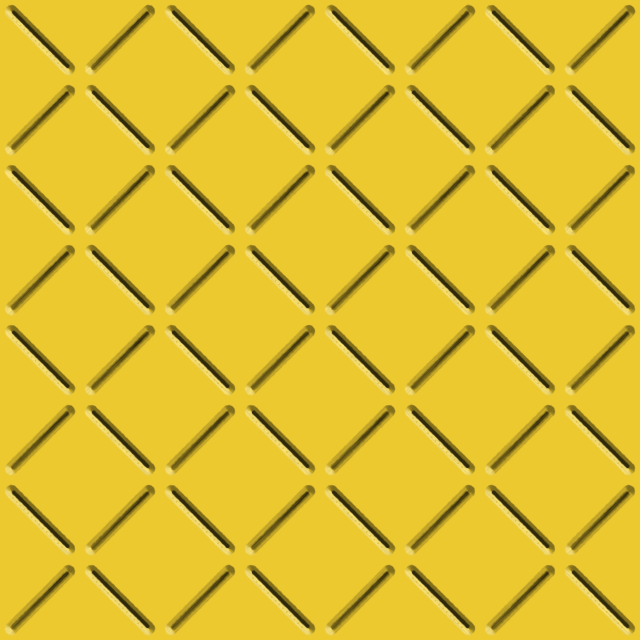
Reproduce this pattern procedurally as a Shadertoy shader.

```glsl
vec2 hashGradient(vec2 lattice) {
    vec3 h = fract(lattice.xyx * vec3(0.1031, 0.1030, 0.0973));
    h += dot(h, h.yzx + 33.33);
    float angle = 6.2832 * fract((h.x + h.y) * h.z);
    return vec2(cos(angle), sin(angle));
}

float gradientNoise(vec2 p) {
    vec2 i = floor(p), f = p - i;
    vec2 u = f * f * f * (f * (f * 6.0 - 15.0) + 10.0);
    float a = dot(hashGradient(i), f);
    float b = dot(hashGradient(i + vec2(1, 0)), f - vec2(1, 0));
    float c = dot(hashGradient(i + vec2(0, 1)), f - vec2(0, 1));
    float d = dot(hashGradient(i + vec2(1, 1)), f - vec2(1, 1));
    return mix(mix(a, b, u.x), mix(c, d, u.x), u.y);
}

// Distance to a rounded bar lying along the x axis
float barDistance(vec2 p, float halfLength, float radius) {
    return length(vec2(p.x - clamp(p.x, -halfLength, halfLength), p.y)) - radius;
}

float coverage(float dist, float softness) {
    return 1.0 - smoothstep(-softness, softness, dist);
}

void mainImage(out vec4 fragColor, in vec2 fragCoord) {
    vec2 grid = fract(fragCoord / iResolution.xy) * 8.0;
    vec2 cell = floor(grid);
    vec2 q = grid - cell - 0.5;
    float softness = max(0.012, 6.0 / iResolution.y);

    // Bars alternate between the two diagonals
    bool falling = mod(cell.x + cell.y, 2.0) > 0.5;
    vec2 diagonal = vec2(q.x + q.y, q.y - q.x) * 0.70711;
    vec2 bar = falling ? vec2(-diagonal.y, diagonal.x) : diagonal;

    // Streaks stay inside each bar, so they wrap with the cells
    float streak = gradientNoise(vec2(bar.x * 5.0, bar.y * 55.0) + cell * 19.0 + 200.0);
    float wear = gradientNoise(bar * 24.0 + cell * 31.0 + 300.0);

    // Bevel: faces turned to the upper right are shaded, lower left lit
    vec2 outward = vec2(bar.x - clamp(bar.x, -0.5, 0.5), bar.y);
    float facing = (falling ? outward.y : outward.x) / max(length(outward), 0.001);
    facing = smoothstep(-0.9, 0.9, facing) * 2.0 - 1.0;
    vec3 paint = vec3(0.93, 0.79, 0.19);
    vec3 lit = vec3(0.94, 0.85, 0.44);
    vec3 bevel = paint * mix(0.82, 0.55, max(facing, 0.0));
    bevel = mix(bevel, lit, max(-facing, 0.0));
    bevel *= 1.0 + 0.08 * streak;

    if (falling) {
        // Row of small notches on the lit face
        vec2 notch = vec2((fract(bar.x * 15.0) - 0.5) / 15.0, bar.y + 0.046);
        float inRow = step(abs(bar.x), 0.466);
        bevel = mix(bevel, paint * 0.95, 0.75 * inRow * coverage(length(notch) - 0.011, softness * 0.6));
    } else {
        // Olive slopes beside the groove
        float slope = barDistance(bar + vec2(0.0, 0.008), 0.47, 0.037 + 0.008 * wear);
        bevel = mix(bevel, paint * 0.56, 0.9 * coverage(slope, softness));
    }

    // Dark groove, deepest towards the upper right
    float depth = falling ? 0.2 : mix(0.44, 0.27, smoothstep(-0.5, 0.5, bar.x)) + 0.14 * streak;
    vec2 groovePoint = bar - vec2(0.0, falling ? 0.012 : -0.004);
    float groove = barDistance(groovePoint, 0.475, (falling ? 0.024 : 0.02) + 0.005 * wear);
    bevel = mix(bevel, paint * depth, coverage(groove, softness));

    float outline = barDistance(bar, 0.505, 0.08 + 0.006 * wear);
    fragColor = vec4(mix(paint, bevel, coverage(outline, softness)), 1.0);
}
```
